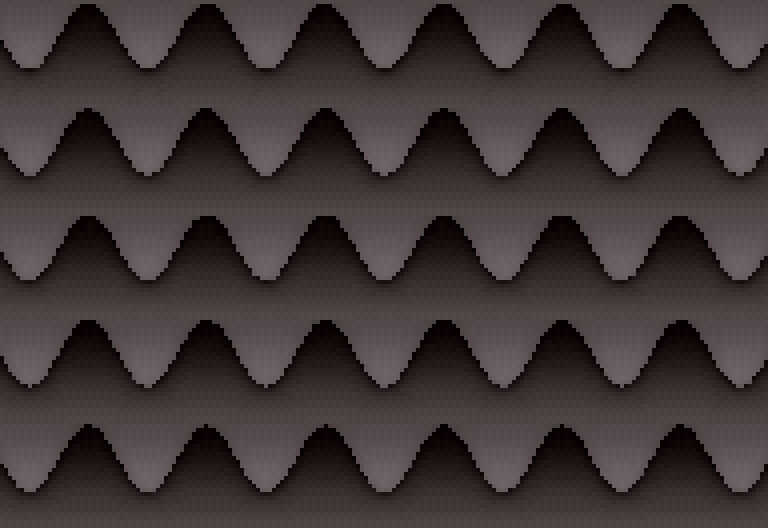
Write a Shadertoy shader that draws this pattern.

```glsl
// Brightness of the overlapping scalloped rows; one unit is one row height
float rowShade(vec2 p) {
    float phase = 6.2831853 * (p.x - 0.838) / 1.122;
    float depth = fract(p.y - 0.03);
    float edge = 0.315 - 0.315 * cos(phase);
    float slope = 1.764 * sin(phase);
    float dist = (depth - edge) / sqrt(1.0 + slope * slope);

    // Lit lip of the row, slightly darker along its rim
    float lit = mix(0.31, 0.445, smoothstep(-0.1, 0.65, depth));
    lit *= 1.0 - 0.14 * exp(dist / 0.05);

    // Shaded hollow, deepest under the crest, with a contact shadow
    float hollow = mix(0.045, 0.265, smoothstep(0.03, 0.9, depth));
    hollow += 0.045 * smoothstep(0.75, 1.0, depth);
    hollow *= 1.0 - 0.72 * exp(-max(dist, 0.0) / 0.055);

    return dist < 0.0 ? lit : hollow;
}

// Coarse square cells with a faint checkered dither between tones
vec3 cellColor(vec2 p) {
    vec2 cell = floor(p * 132.0);
    vec2 center = (cell + 0.5) / 132.0;
    float checker = mod(cell.x + cell.y, 2.0);
    float shade = rowShade(center * 5.0);
    shade = floor(shade * 64.0 + 0.25 + 0.5 * checker) / 64.0;
    return max(shade - vec3(0.0, 0.036, 0.035), 0.0);
}

void mainImage(out vec4 fragColor, in vec2 fragCoord) {
    // Average four samples to smooth the cell borders
    vec3 color = vec3(0.0);
    for (int i = 0; i < 4; i++) {
        vec2 offset = vec2(i % 2, i / 2) * 0.5 - 0.25;
        vec2 p = (fragCoord + offset) / iResolution.y;
        color += 0.25 * cellColor(vec2(p.x, 1.0 - p.y));
    }
    fragColor = vec4(color, 1.0);
}
```
